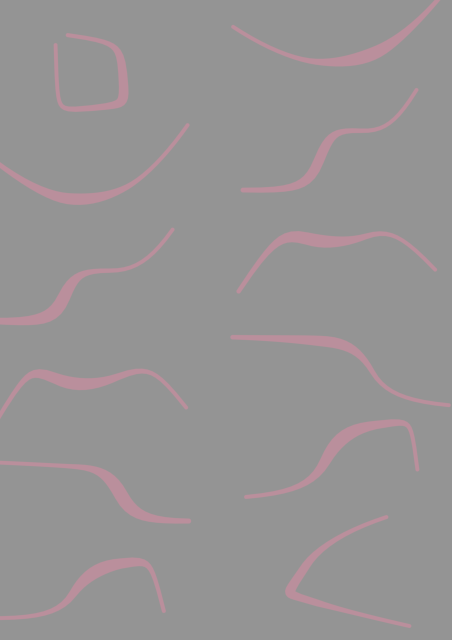
This pattern is drawn by a WebGL 2 fragment shader. Its source:

```glsl
#version 300 es
precision highp float;
// Loose pink brush strokes on flat grey: steps, waves, bowls, boxes and leaves.
// Each stroke is a jittered walk of headings, rounded with rational quadratic
// curves and inked as tapered capsules that swell once along their length.

uniform vec2 u_resolution;
out vec4 outColor;

const vec3 GREY = vec3(0.58);
const vec3 PINK = vec3(0.73, 0.56, 0.61);
const int ROWS = 6;
const int COLUMNS = 2;
const int STEPS = 4;
const int PIECES = 10;
const float STEP_LENGTH = 0.102;

float hash(vec2 p) {
  return fract(sin(dot(p, vec2(127.1, 311.7))) * 43758.5453);
}

// Walking directions, in radians, for each kind of stroke.
vec4 strokeHeadings(int kind) {
  if (kind == 0) return vec4(0.05, 1.1, 0.0, 1.0);      // double rise
  if (kind == 1) return vec4(0.02, -0.15, -1.0, -0.05); // descent
  if (kind == 2) return vec4(-2.9, -2.2, -0.35, -0.3);  // leaf
  if (kind == 3) return vec4(-0.6, -0.1, 0.5, 0.9);     // bowl
  if (kind == 4) return vec4(0.95, -0.35, 0.4, -0.9);   // wave
  if (kind == 5) return vec4(0.0, 1.0, 0.1, -1.4);      // rise and drop
  return vec4(-1.57, 0.0, 1.57, 3.1);                   // open box
}

// Quadratic curve whose weight pulls it towards the corner b.
vec2 roundedCorner(vec2 a, vec2 b, vec2 c, float weight, float t) {
  float s = 1.0 - t;
  vec3 k = vec3(s * s, 2.0 * weight * s * t, t * t);
  return (a * k.x + b * k.y + c * k.z) / (k.x + k.y + k.z);
}

float taperedCapsule(vec2 p, vec2 a, vec2 b, float ra, float rb) {
  vec2 ab = b - a;
  float h = clamp(dot(p - a, ab) / max(dot(ab, ab), 1e-8), 0.0, 1.0);
  return length(p - a - ab * h) - mix(ra, rb, h);
}

// Half width along the stroke: thin ends and one soft swelling.
float inkRadius(float along, float peak, float swell) {
  float x = (along - peak) / 0.23;
  return 0.003 + swell * exp(-x * x);
}

float strokeDistance(vec2 p, int kind, vec2 seed) {
  if (length(p) > 0.32) return 1.0;
  vec4 headings = strokeHeadings(kind);
  vec2 knots[STEPS + 1];
  knots[0] = vec2(0.0);
  vec2 centre = vec2(0.0);

  // Walk the knots, then centre them.
  for (int i = 0; i < STEPS; i++) {
    vec2 id = seed + float(i) * vec2(3.7, 1.9);
    headings[i] += 0.2 * (hash(id) - 0.5);
    float stride = STEP_LENGTH * mix(0.88, 1.12, hash(id + 7.3));
    if (i == STEPS - 1) stride *= 0.85;
    knots[i + 1] = knots[i] + stride * vec2(cos(headings[i]), sin(headings[i]));
    centre += knots[i + 1] / float(STEPS + 1);
  }
  p += centre;

  float peak = mix(0.25, 0.7, hash(seed + 11.0));
  float swell = mix(0.0045, 0.0075, hash(seed + 17.0));
  float corners = float(STEPS - 1);
  float d = 1.0;

  // Round every inner knot between the midpoints of its neighbours.
  for (int i = 1; i < STEPS; i++) {
    vec2 a = i == 1 ? knots[0] : 0.5 * (knots[i - 1] + knots[i]);
    vec2 c = i == STEPS - 1 ? knots[STEPS] : 0.5 * (knots[i] + knots[i + 1]);
    float turn = headings[i] - headings[i - 1];
    float weight = 0.9 + 0.4 * pow(abs(turn), 4.0);
    vec2 last = a;
    float lastRadius = inkRadius(float(i - 1) / corners, peak, swell);
    for (int j = 1; j <= PIECES; j++) {
      float t = float(j) / float(PIECES);
      vec2 next = roundedCorner(a, knots[i], c, weight, t);
      float radius = inkRadius((float(i - 1) + t) / corners, peak, swell);
      d = min(d, taperedCapsule(p, last, next, lastRadius, radius));
      last = next;
      lastRadius = radius;
    }
  }
  return d;
}

void main() {
  vec2 p = gl_FragCoord.xy / u_resolution.y;
  float aspect = u_resolution.x / u_resolution.y;
  float d = 1.0;

  // Two staggered columns of strokes, cycling through the kinds.
  for (int row = 0; row < ROWS; row++) {
    for (int column = 0; column < COLUMNS; column++) {
      vec2 cell = vec2(float(column), float(row));
      int kind = (3 * row + 5 - 3 * column) % 7;
      vec2 jitter = vec2(hash(cell + 2.3), hash(cell + 5.1)) - 0.5;
      vec2 place = vec2(aspect * (0.2 + 0.56 * cell.x),
                        (cell.y + 0.4 + 0.25 * cell.x) / float(ROWS));
      d = min(d, strokeDistance(p - place - 0.025 * jitter, kind, cell + 0.5));
    }
  }

  float edge = 0.75 / u_resolution.y;
  float ink = 1.0 - smoothstep(-edge, edge, d);
  outColor = vec4(mix(GREY, PINK, ink), 1.0);
}
```
